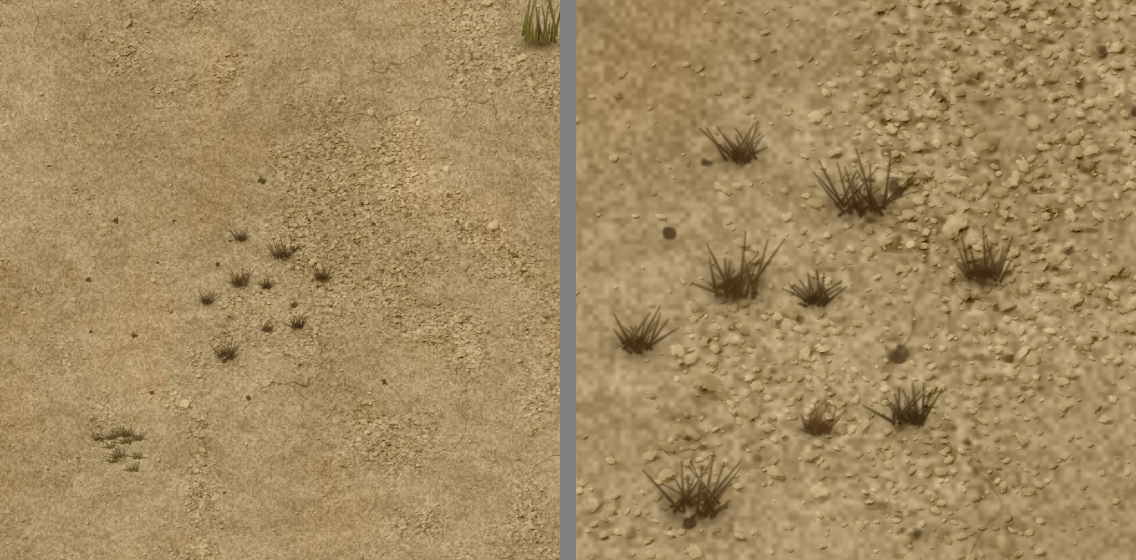
Left: the whole. Right: its middle third, enlarged.
This texture is drawn by a WebGL 2 fragment shader. Its source:

```glsl
#version 300 es
precision highp float;
// Dry sandy ground with gravel patches, fine cracks and small withered tufts.
uniform vec2 u_resolution;
out vec4 fragColor;

const vec3 SOIL = vec3(0.653, 0.563, 0.403);
const vec3 RED_TINT = vec3(0.016, -0.014, -0.02);
const vec3 TWIG = vec3(0.23, 0.15, 0.06);
const vec3 LEAF = vec3(0.28, 0.27, 0.08);
const vec3 STONE_TINT = vec3(1.0, 0.99, 0.95);
const vec2 LIGHT = vec2(-0.55, 0.83);
const vec2 GRAVEL_CENTER = vec2(0.62, 0.53);
const vec2 TUFT_CENTER = vec2(0.46, 0.47);
const vec2 SHRUB_CENTER = vec2(0.22, 0.2);
const vec2 CLUMP_ROOT = vec2(0.965, 0.922);
const float SOFTNESS = 0.0009;
const float GOLDEN_ANGLE = 2.39996;
const int TUFTS = 9;
const int SPECKS = 26;
const int SHRUB_PARTS = 11;

vec3 hash(vec2 p) {
  vec3 q = fract(p.xyx * vec3(0.1031, 0.1030, 0.0973));
  q += dot(q, q.yxz + 33.33);
  return fract((q.xxy + q.yzz) * q.zyx);
}

float noise(vec2 p) {
  vec2 i = floor(p), f = fract(p);
  f = f * f * (3.0 - 2.0 * f);
  return mix(mix(hash(i).x, hash(i + vec2(1, 0)).x, f.x),
             mix(hash(i + vec2(0, 1)).x, hash(i + vec2(1, 1)).x, f.x), f.y);
}

float fbm(vec2 p) {
  float sum = 0.0, amp = 0.533;
  for (int i = 0; i < 4; i++) {
    sum += amp * noise(p);
    p = mat2(1.6, 1.2, -1.2, 1.6) * p + 7.3;
    amp *= 0.5;
  }
  return sum;
}

float gravelAmount(vec2 p) {
  vec2 d = (p - GRAVEL_CENTER) / vec2(0.2, 0.16);
  float patches = 0.5 * noise(p * 6.0 + 3.7) + 0.5 * noise(p * 17.0);
  return clamp(smoothstep(0.42, 0.8, patches) + 0.5 * exp(-dot(d, d)), 0.05, 0.9);
}

// Scattered stones: x = coverage, y = brightness offset, z = cast shadow.
vec3 stones(vec2 p, float scale, float density, float seed) {
  vec3 result = vec3(0.0);
  vec2 g = p * scale, cell = floor(g);
  float edge = 0.08 + scale / u_resolution.y * 0.6;
  for (int k = 0; k < 9; k++) {
    vec2 id = cell + vec2(k % 3 - 1, k / 3 - 1);
    vec3 h = hash(id + seed), s = hash(id + seed + 57.0);
    if (s.x > density * gravelAmount(id / scale)) continue;
    float a = (h.z - 0.5) * 1.8, size = mix(0.2, 0.5, s.y * s.y);
    vec2 q = g - id - h.xy;
    vec2 axes = size * vec2(1.0, mix(0.45, 0.85, s.z));
    mat2 turn = mat2(cos(a), -sin(a), sin(a), cos(a));
    vec2 e = turn * q / axes;
    float lumps = 0.7 * (noise(e * 1.9 + id * 3.0) - 0.5);
    float cover = 1.0 - smoothstep(1.0 - edge / size, 1.0 + edge / size, length(e) + lumps);
    float shade = 0.15 * h.y - 0.01 + 0.085 * dot(q / size, LIGHT);
    vec2 below = turn * (q + LIGHT * size * 0.6) / axes;
    result.z = max(result.z, 1.0 - smoothstep(0.5, 1.4, length(below) + lumps));
    result.y = mix(result.y, shade, cover);
    result.x = max(result.x, cover);
  }
  return result;
}

// Coverage of a fan of blades rooted at the origin.
float tuft(vec2 q, float size, float spread, float width, float seed) {
  if (length(q) > size * 1.7) return 0.0;
  float cover = 0.0, soft = SOFTNESS + 0.5 / u_resolution.y;
  for (int i = 0; i < 26; i++) {
    vec3 h = hash(vec2(float(i) * 3.1, seed));
    float a = (h.x - 0.5) * 2.0 * spread;
    vec2 root = size * vec2(0.8 * (h.y - 0.5), 0.25 * h.z);
    vec2 blade = size * mix(0.25, 1.0, fract(h.z * 7.0)) * vec2(sin(a), cos(a));
    float t = clamp(dot(q - root, blade) / dot(blade, blade), 0.0, 1.0);
    float d = length(q - root - blade * t) - width * (1.0 - 0.7 * t);
    cover = max(cover, (1.0 - smoothstep(-soft, soft, d)) * (1.0 - 0.35 * t));
  }
  return cover;
}

vec2 spiral(int i, int count) {
  float a = float(i) * GOLDEN_ANGLE;
  return sqrt((float(i) + 0.4) / float(count)) * vec2(cos(a), sin(a));
}

void main() {
  vec2 p = gl_FragCoord.xy / u_resolution.y;
  float gravel = gravelAmount(p);

  // Soil: broad tone, wind streaks and fine grain.
  float tone = 0.13 * (fbm(p * 4.0 + 11.0) - 0.5);
  tone += 0.13 * (fbm(p * vec2(16.0, 45.0) + 4.0 * fbm(p * 6.0)) - 0.5);
  float grain = 0.07 * (noise(p * 150.0) - 0.5) + 0.14 * (noise(p * 310.0 + 9.0) - 0.5);
  grain += 0.24 * gravel * (noise(p * vec2(210.0, 260.0) + 31.0) - 0.5);
  vec3 color = SOIL + tone + grain;
  color += RED_TINT * smoothstep(0.62, 0.78, fbm(p * 8.0 + 40.0));

  // Dark pits and crumbs between the grit.
  float pits = smoothstep(0.72, 0.95, noise(p * vec2(120.0, 170.0) + 63.0));
  color -= 0.17 * pits * (0.15 + gravel);

  // Cracks along noise contours, kept to a few areas.
  float ridge = abs(fbm(p * 8.0 + 21.0) - 0.5);
  float cracked = smoothstep(0.6, 0.8, noise(p * 6.0 + 17.0)) * (1.0 - gravel);
  color -= 0.14 * cracked * (1.0 - smoothstep(0.002, 0.012, ridge));

  // Gravel from fine grit to single larger stones.
  for (int i = 0; i < 3; i++) {
    float scale = i == 0 ? 165.0 : i == 1 ? 100.0 : 50.0;
    float density = i == 0 ? 0.95 : i == 1 ? 0.5 : 0.1;
    vec3 s = stones(p, scale, density, float(i) * 19.0 + 5.0);
    color -= 0.19 * s.z * (1.0 - s.x);
    color = mix(color, (SOIL + s.y) * STONE_TINT + tone + 0.5 * grain, s.x * 0.9);
  }

  // Dark specks around the tufts.
  for (int i = 0; i < SPECKS; i++) {
    vec3 h = hash(vec2(float(i), 71.0));
    vec2 q = p - TUFT_CENTER - vec2(0.34, 0.22) * spiral(i, SPECKS) - 0.05 * (h.xy - 0.5);
    float radius = mix(0.002, 0.006, h.z * h.z);
    float d = length(q * vec2(0.9, 1.1)) + 0.006 * (noise(p * 230.0) - 0.5);
    color = mix(color, TWIG, 0.7 * (1.0 - smoothstep(radius - 0.002, radius + 0.002, d)));
  }

  // Withered tufts, each on a dark base.
  for (int i = 0; i < TUFTS; i++) {
    vec3 h = hash(vec2(float(i), 13.0));
    vec2 q = p - TUFT_CENTER - vec2(0.13, 0.12) * spiral(i, TUFTS) - 0.03 * (h.xy - 0.5);
    float size = mix(0.014, 0.04, h.z);
    vec2 low = (q - vec2(0.0, 0.15 * size)) / (size * vec2(0.5, 0.3));
    color = mix(color, TWIG, 0.8 * exp(-dot(low, low)) * (0.4 + noise(p * 250.0)));
    color = mix(color, TWIG * (0.8 + 0.5 * h.x), 0.9 * tuft(q, size, 1.25, 0.001, float(i)));
  }

  // Low shrub with a few green sprigs.
  for (int i = 0; i < SHRUB_PARTS; i++) {
    vec3 h = hash(vec2(float(i), 29.0));
    vec2 q = p - SHRUB_CENTER - vec2(0.045, 0.04) * spiral(i, SHRUB_PARTS) - 0.02 * (h.yz - 0.5);
    float cover = tuft(q, mix(0.01, 0.024, h.x), 1.6, 0.0012, float(i) + 40.0);
    color = mix(color, mix(TWIG, LEAF, h.y), 0.85 * cover);
  }

  // Upright green clump near the corner.
  vec2 q = p - CLUMP_ROOT;
  vec2 foot = q / vec2(0.036, 0.012);
  color = mix(color, TWIG, 0.75 * exp(-dot(foot, foot)));
  float blades = tuft(q, 0.085, 0.25, 0.0028, 91.0);
  vec3 bladeColor = mix(TWIG, LEAF * 1.3, noise(p * vec2(190.0, 25.0)));
  color = mix(color, bladeColor, 0.9 * blades);

  fragColor = vec4(clamp(color, 0.0, 1.0), 1.0);
}
```
